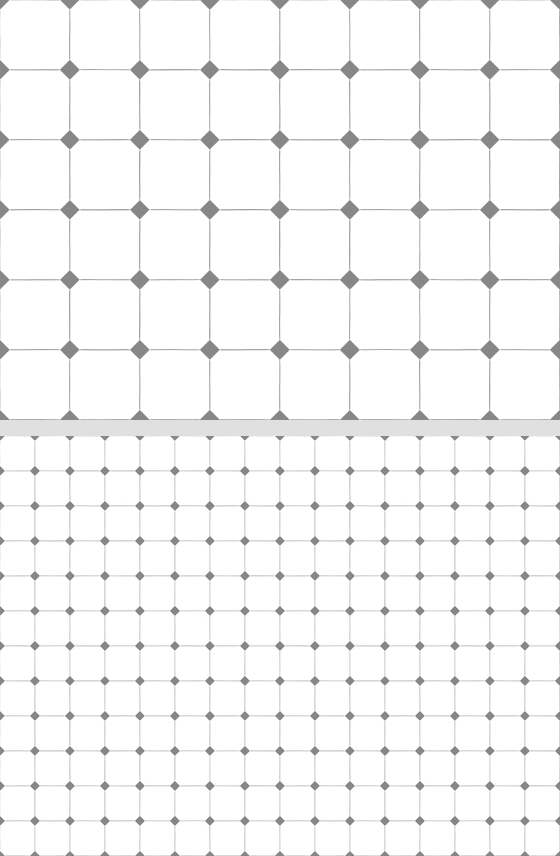
Top, the tile; bottom, the same tile 2 across and 2 down.
Write a Shadertoy shader that draws this pattern.

```glsl
// White clipped-corner floor tiles with thin grout lines and grey diamond insets.
// A square grid is folded to its nearest joint; lines use exact box coverage and
// diamonds a distance function, with slight wear from hashes and wrapping sines.

const vec2  REPEATS       = vec2(8.0, 6.0);        // tiles across and down
const vec2  GRID_SHIFT    = vec2(-0.003, 0.003);   // in tiles
const float DIAMOND_REACH = 0.141;                 // centre to tip, in tiles
const float REACH_JITTER  = 0.003;
const float EDGE_ROUGH    = 0.0015;
const float LINE_WIDTH    = 0.0125;                // in tiles
const float WIDTH_JITTER  = 0.25;                  // share of the line width
const float LINE_WOBBLE   = 0.002;
const float TIP_GAP       = 0.025;                 // paler grout beside each tip
const float TIP_FADE      = 0.35;
const vec3  TILE_COLOR    = vec3(1.0);
const vec3  GREY_COLOR    = vec3(0.53);
const float TAU           = 6.2831853;

float hash(vec2 p) {
    vec3 q = fract(vec3(p.xyx) * 0.1031);
    q += dot(q, q.yzx + 33.33);
    return fract((q.x + q.y) * q.z);
}

// Layered sines that wrap after one period, about -1 to 1.
float wave(float t, float period, float seed) {
    float a = TAU * t / period;
    return 0.5 * sin(a * 5.0 + TAU * seed)
         + 0.3 * sin(a * 13.0 + 17.0 * seed)
         + 0.2 * sin(a * 31.0 + 41.0 * seed);
}

// Share of a pixel covered by a band around zero.
float bandCoverage(float d, float halfWidth, float pixel) {
    float lo = max(d - 0.5 * pixel, -halfWidth);
    float hi = min(d + 0.5 * pixel, halfWidth);
    return max(hi - lo, 0.0) / pixel;
}

// One grout line; width varies per segment, drift runs along the whole line.
float groutLine(float across, float along, float lineId, float period, float pixel) {
    float seed = hash(vec2(lineId, period));
    float segment = mod(floor(along), period);
    float vary = hash(vec2(segment + 11.0 * period, lineId + 3.0)) - 0.5;
    vary += 0.5 * wave(along, period, seed + 0.37);
    float halfWidth = 0.5 * LINE_WIDTH * (1.0 + WIDTH_JITTER * vary);
    float drift = LINE_WOBBLE * wave(along, period, seed);
    float toJoint = abs(along - floor(along + 0.5));
    float fade = 1.0 - smoothstep(DIAMOND_REACH + 0.5 * TIP_GAP,
                                  DIAMOND_REACH + TIP_GAP, toJoint);
    return bandCoverage(across - drift, halfWidth, pixel) * (1.0 - TIP_FADE * fade);
}

// Diamond inset with a slightly uneven size and outline.
float diamond(vec2 d, vec2 joint, float pixel) {
    float seed = hash(joint + 5.0);
    float reach = DIAMOND_REACH + REACH_JITTER * (2.0 * seed - 1.0);
    reach += EDGE_ROUGH * sin(110.0 * (d.x - d.y) + TAU * seed)
                        * sin(83.0 * (d.x + d.y) + 9.0 * seed);
    float dist = (abs(d.x) + abs(d.y) - reach) * 0.70711;
    return clamp(0.5 - dist / pixel, 0.0, 1.0);
}

void mainImage(out vec4 fragColor, in vec2 fragCoord) {
    vec2 pixel = REPEATS / iResolution.xy;
    vec2 p = fragCoord * pixel - GRID_SHIFT;

    // Fold to the nearest joint, with wrapping indices.
    vec2 cell = floor(p + 0.5);
    vec2 d = p - cell;
    vec2 joint = mod(cell, REPEATS);

    // Combine both grout directions and the inset.
    float vertical = groutLine(d.x, p.y, joint.x, REPEATS.y, pixel.x);
    float horizontal = groutLine(d.y, p.x, joint.y, REPEATS.x, pixel.y);
    float inset = diamond(d, joint, max(pixel.x, pixel.y));
    float ink = max(inset, max(vertical, horizontal));

    fragColor = vec4(mix(TILE_COLOR, GREY_COLOR, ink), 1.0);
}
```
